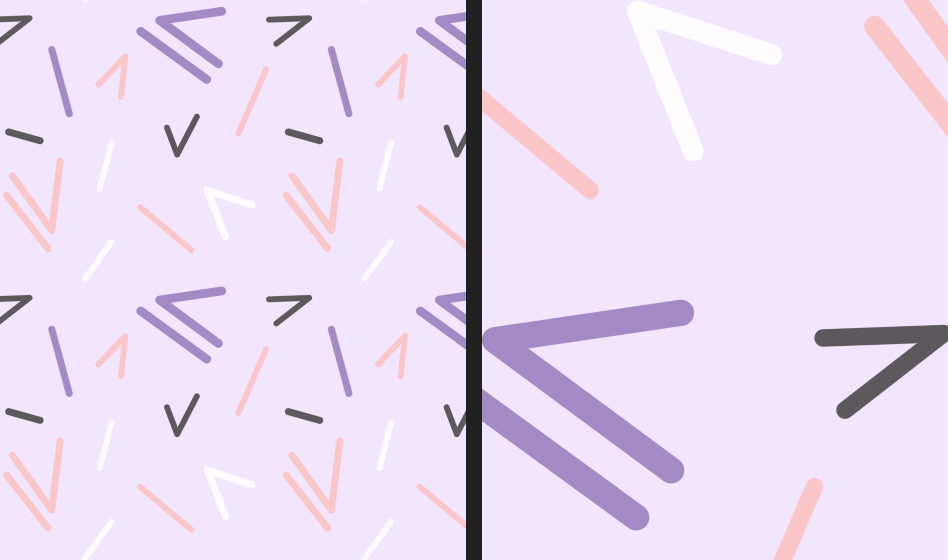
Left, the full canvas; right, a detail of the centre.
Reproduce this pattern procedurally as a WebGL 2 fragment shader.

```glsl
#version 300 es
precision highp float;

uniform vec2 u_resolution;
out vec4 outColor;

// Design units: the canvas height spans CANVAS_H, one square repeat spans TILE
const float CANVAS_H = 768.0;
const float TILE = 383.5;
const float EDGE_SOFTNESS = 0.7;

// Stroke half widths
const float THIN = 4.0;
const float MEDIUM = 4.8;
const float THICK = 6.0;

const vec3 LILAC = vec3(0.945, 0.900, 0.995);
const vec3 PINK = vec3(0.985, 0.775, 0.780);
const vec3 PURPLE = vec3(0.635, 0.545, 0.770);
const vec3 CHARCOAL = vec3(0.360, 0.350, 0.360);
const vec3 WHITE = vec3(0.996, 0.988, 1.000);

// Distance to a round-ended stroke, repeated around its midpoint
float dash(vec2 p, vec2 a, vec2 b, float halfWidth) {
    vec2 axis = 0.5 * (b - a);
    vec2 q = p - 0.5 * (a + b);
    q -= TILE * floor(q / TILE + 0.5);
    float t = clamp(dot(q, axis) / dot(axis, axis), -1.0, 1.0);
    return length(q - t * axis) - halfWidth;
}

// Two strokes that meet at a tip
float chevron(vec2 p, vec2 a, vec2 tip, vec2 b, float halfWidth) {
    return min(dash(p, a, tip, halfWidth), dash(p, tip, b, halfWidth));
}

float purpleStrokes(vec2 p) {
    float d = chevron(p, vec2(304, 15.5), vec2(219, 28), vec2(299.5, 87.5), THICK);
    d = min(d, dash(p, vec2(193, 43), vec2(283.5, 109), THICK));
    return min(d, dash(p, vec2(71, 68), vec2(95, 156), MEDIUM));
}

float pinkStrokes(vec2 p) {
    float d = chevron(p, vec2(17, 241), vec2(71, 316), vec2(82.5, 221), MEDIUM);
    d = min(d, chevron(p, vec2(135, 116), vec2(172, 77), vec2(166, 133), THIN));
    d = min(d, dash(p, vec2(9, 268), vec2(66, 341), MEDIUM));
    d = min(d, dash(p, vec2(365, 95), vec2(327, 183), THIN));
    return min(d, dash(p, vec2(192, 284), vec2(262.5, 343), THIN));
}

float charcoalStrokes(vec2 p) {
    float d = chevron(p, vec2(369, 27), vec2(424, 25), vec2(379, 60), THIN);
    d = min(d, chevron(p, vec2(229, 175), vec2(243, 212), vec2(270, 160), THIN));
    return min(d, dash(p, vec2(12, 181), vec2(55, 193), MEDIUM));
}

float whiteStrokes(vec2 p) {
    float d = chevron(p, vec2(309.5, 325), vec2(284, 261), vec2(345.5, 281), MEDIUM);
    d = min(d, dash(p, vec2(153, 196), vec2(137, 258), THIN));
    return min(d, dash(p, vec2(153, 332), vec2(116, 383), THIN));
}

vec3 paint(vec3 base, vec3 ink, float d, float blur) {
    return mix(ink, base, smoothstep(-blur, blur, d));
}

void main() {
    // Measure from the top left corner, in design units
    float unitsPerPixel = CANVAS_H / u_resolution.y;
    vec2 p = vec2(gl_FragCoord.x, u_resolution.y - gl_FragCoord.y) * unitsPerPixel;
    float blur = EDGE_SOFTNESS * unitsPerPixel;

    vec3 color = LILAC;
    color = paint(color, WHITE, whiteStrokes(p), blur);
    color = paint(color, PINK, pinkStrokes(p), blur);
    color = paint(color, PURPLE, purpleStrokes(p), blur);
    color = paint(color, CHARCOAL, charcoalStrokes(p), blur);
    outColor = vec4(color, 1.0);
}
```
